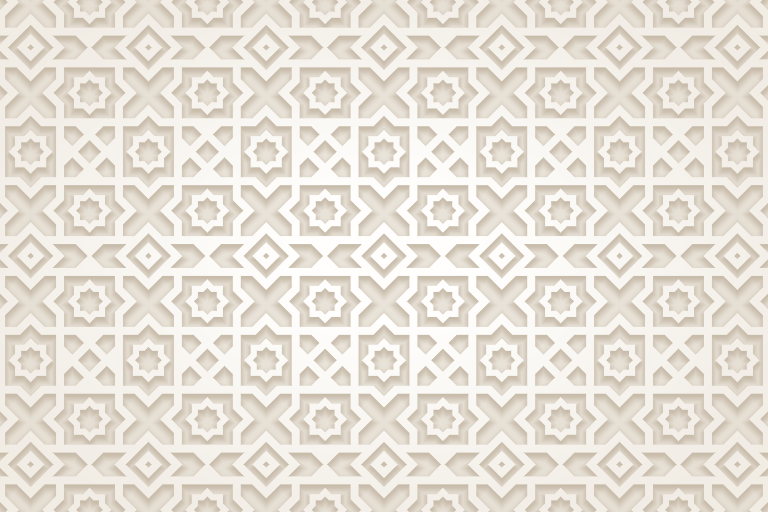
Write a Shadertoy shader that draws this pattern.

```glsl
// Raised ivory lattice of eight-pointed stars and diamonds with soft drop shadows.

// Lengths are in units of half a star frame's square.
const float VIEW_WIDTH = 26.08;
const vec2 CELL = vec2(4.0, 7.08);
const float HALF_BAND = 0.136;
const float STAR_OUTER = 0.53;
const float STAR_HOLE = 0.32;
const float DIAMOND_RADIUS = 0.68;
const float INNER_DIAMOND = 0.33;
const float DOT_RADIUS = 0.075;
const float KNOT_RADIUS = 0.414;
const vec2 SHADOW_OFFSET = vec2(0.0, 0.13);
const float SHADOW_BLUR = 0.25;
const float SHADOW_STRENGTH = 0.95;

const vec3 IVORY_CENTER = vec3(1.0, 0.998, 0.992);
const vec3 IVORY_EDGE = vec3(0.945, 0.925, 0.895);
const vec3 GROUND_CENTER = vec3(0.912, 0.890, 0.852);
const vec3 GROUND_EDGE = vec3(0.900, 0.872, 0.828);
const vec3 SHADOW = vec3(0.775, 0.725, 0.655);

float diamondRadius(vec2 p) {
    return (abs(p.x) + abs(p.y)) * 0.70711;
}

// Union of a square and a square turned by 45 degrees.
float octagramRadius(vec2 p) {
    return min(max(abs(p.x), abs(p.y)), diamondRadius(p));
}

float ring(float radius, float inner, float outer) {
    return max(radius - outer, inner - radius);
}

// Small star inside an outlined octagram; two opposite tips are closed
// by straight bands perpendicular to capAxis.
float framedStar(vec2 p, vec2 capAxis) {
    float radius = octagramRadius(p);
    float star = ring(radius, STAR_HOLE, STAR_OUTER);
    float frame = abs(radius - 1.0) - HALF_BAND;
    float cap = max(radius - 1.0, 1.0 - HALF_BAND - abs(dot(p, capAxis)));
    return min(star, min(frame, cap));
}

// Signed distance to the raised lattice, mirrored within each cell.
float lattice(vec2 p) {
    vec2 q = abs(p - CELL * round(p / CELL));
    vec2 corner = 0.5 * CELL;
    vec2 sideStar = vec2(corner.x, corner.y - 2.0);
    vec2 topStar = vec2(0.0, corner.y);

    float d = framedStar(q - sideStar, vec2(0.0, 1.0));
    d = min(d, framedStar(q - topStar, vec2(1.0, 0.0)));

    // Concentric diamonds and the bands that link them to the frames.
    float radius = diamondRadius(q);
    d = min(d, abs(radius - DIAMOND_RADIUS) - HALF_BAND);
    d = min(d, ring(radius, DOT_RADIUS, INNER_DIAMOND));
    float link = abs(q.y - (sideStar.y - 1.0)) - HALF_BAND;
    d = min(d, max(link, DIAMOND_RADIUS - radius));

    // Crossing diagonals between four star frames.
    float knot = abs(diamondRadius(q - corner) - KNOT_RADIUS) - HALF_BAND;
    return min(d, knot);
}

void mainImage(out vec4 fragColor, in vec2 fragCoord) {
    float pixel = VIEW_WIDTH / iResolution.x;
    vec2 p = (fragCoord - 0.5 * iResolution.xy) * pixel;

    // Broad light falling off towards the border.
    vec2 view = 2.0 * fragCoord / iResolution.xy - 1.0;
    float falloff = smoothstep(0.1, 1.3, length(view));
    vec3 ivory = mix(IVORY_CENTER, IVORY_EDGE, falloff);
    vec3 ground = mix(GROUND_CENTER, GROUND_EDGE, falloff);

    // Shadow falls below each raised edge.
    float occluder = lattice(p + SHADOW_OFFSET);
    float shade = 1.0 - smoothstep(-0.12, SHADOW_BLUR, occluder);
    vec3 color = mix(ground, SHADOW, SHADOW_STRENGTH * shade);

    float raised = 1.0 - smoothstep(-0.6 * pixel, 0.6 * pixel, lattice(p));
    color = mix(color, ivory, raised);
    fragColor = vec4(color, 1.0);
}
```
